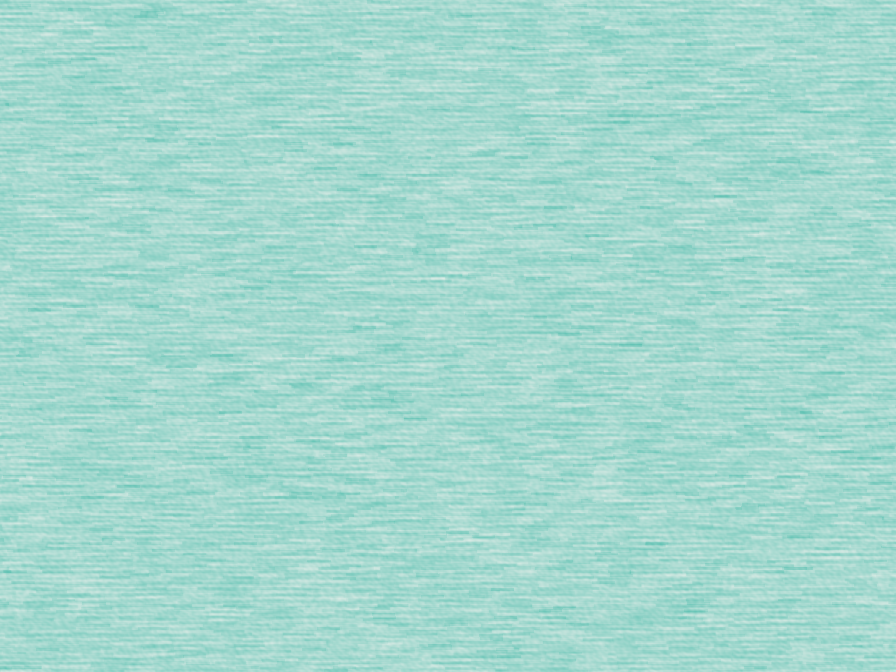
Reproduce this texture procedurally as a Shadertoy shader.

```glsl
// Pale aqua slub cloth: fine horizontal threads broken into short dashes.
// Layers of random dashes, stretched gradient noise, thread ridges and a faint
// half-drop pattern of patches are summed to one tone, which picks the colour.

const float TAU = 6.2831853;
const float THREADS = 236.0;
const vec3 AQUA = vec3(0.641, 0.849, 0.811);
const vec3 TONE_STEP = vec3(0.064, 0.021, 0.026);

float hash(vec2 p) {
    vec3 q = fract(vec3(p.xyx) * vec3(0.1031, 0.1030, 0.0973));
    q += dot(q, q.yzx + 33.33);
    return fract((q.x + q.y) * q.z);
}

float cornerSlope(vec2 corner, vec2 offset) {
    float angle = TAU * hash(corner);
    return dot(vec2(cos(angle), sin(angle)), offset);
}

// Gradient noise, about -0.7 to 0.7
float gradientNoise(vec2 p) {
    vec2 i = floor(p), f = p - i;
    vec2 u = f * f * f * (f * (f * 6.0 - 15.0) + 10.0);
    vec2 e = vec2(1.0, 0.0);
    float low = mix(cornerSlope(i, f), cornerSlope(i + e, f - e), u.x);
    float high = mix(cornerSlope(i + e.yx, f - e.yx),
                     cornerSlope(i + e.xx, f - e.xx), u.x);
    return mix(low, high, u.y);
}

// One thread: segments of random value with softened ends
float threadTone(float x, float row, float dashLength, float soft, float seed) {
    float along = x / dashLength + 37.0 * hash(vec2(row, seed));
    float cell = floor(along);
    float here = hash(vec2(cell + seed, row));
    float next = hash(vec2(cell + 1.0 + seed, row));
    float edge = min(soft / dashLength, 1.0);
    return mix(here, next, smoothstep(1.0 - edge, 1.0, along - cell));
}

// Stacked threads, blended over about one pixel; result 0 to 1
float dashes(vec2 p, float rows, float dashLength, float pixel, float seed) {
    float y = p.y * rows;
    float row = floor(y);
    float edge = min(rows * pixel, 1.0);
    float soft = 1.5 * pixel;
    float here = threadTone(p.x, row, dashLength, soft, seed);
    float above = threadTone(p.x, row + 1.0, dashLength, soft, seed);
    return mix(here, above, smoothstep(1.0 - edge, 1.0, y - row));
}

// Light and dark sides of paired threads, stronger in some places
float ridges(vec2 p, float rows) {
    float strength = 0.45 + 0.7 * gradientNoise(p * vec2(15.0, 40.0) + 63.1);
    float wobble = 1.2 * gradientNoise(p * vec2(9.0, 14.0) + 17.7);
    return strength * cos(0.5 * TAU * p.y * rows + wobble);
}

// Light patches on a staggered lattice
float halfDrop(vec2 p, float period) {
    vec2 wave = cos(TAU * p / period);
    return wave.x * wave.y;
}

void mainImage(out vec4 fragColor, in vec2 fragCoord) {
    vec2 p = fragCoord / iResolution.y;
    float pixel = 1.0 / iResolution.y;

    // Long threads, short dashes and soft streaks
    float tone = 2.0 * dashes(p, THREADS, 0.046, pixel, 11.0) - 1.0;
    tone += 0.5 * (2.0 * dashes(p, 190.0, 0.026, pixel, 53.0) - 1.0);
    tone += 1.6 * gradientNoise(p * vec2(18.0, 185.0) + 7.3);
    tone += ridges(p, THREADS);

    // Faint cloudy bands and repeating patches
    tone += 0.25 * gradientNoise(p * vec2(7.0, 24.0) + 91.7);
    tone += 0.12 * halfDrop(p, 0.296);

    // Fine weave grain, leaning slightly
    vec2 weave = vec2(p.x + 0.5 * p.y, p.y);
    tone += 1.6 * gradientNoise(weave * vec2(135.0, 185.0) + 41.9);

    // Sparse deep teal dashes
    float deep = dashes(p, 190.0, 0.036, pixel, 83.0);
    tone += 0.08 - 1.3 * smoothstep(0.91, 0.96, deep);

    fragColor = vec4(clamp(AQUA + TONE_STEP * tone, 0.0, 1.0), 1.0);
}
```
